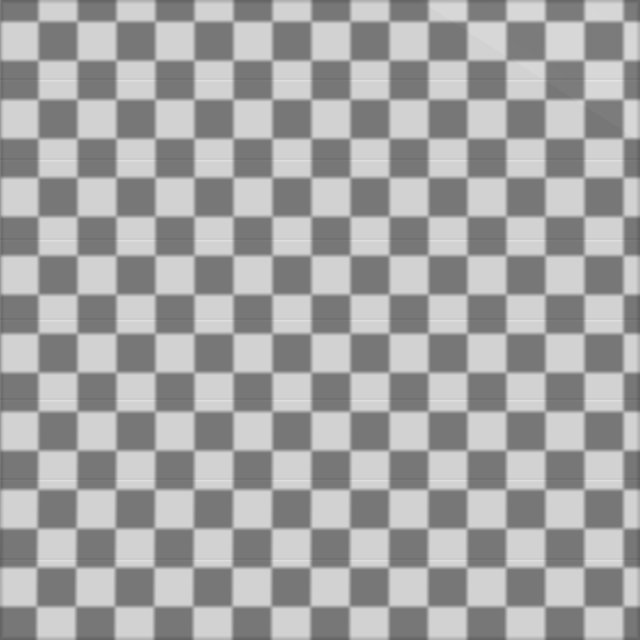
Write a WebGL 1 fragment shader that draws this pattern.

```glsl
precision highp float;
// Soft grey checkerboard behind glass, with fine scan seams and a corner sheen.

uniform vec2 u_resolution;

const float CELLS = 16.41;                    // cells across the canvas
const vec2 GRID_OFFSET = vec2(0.013, 0.146);  // in cells
const float EDGE_BLUR = 0.078;                // in cells
const float SEAMS = 8.0;                      // seam intervals up the canvas
const float DARK = 0.465;
const float LIGHT = 0.825;

// Square wave from -1 to 1, positive on [0, 1], with soft steps at integers.
float softSquare(float x, float blur) {
  float ramp = abs(mod(x - 0.5, 2.0) - 1.0) - 0.5;
  return 2.0 * smoothstep(-blur, blur, ramp) - 1.0;
}

// 1 in the dark cells, 0 in the light cells.
float checker(vec2 p, float blur) {
  return 0.5 + 0.5 * softSquare(p.x, blur) * softSquare(p.y, blur);
}

// Slight sideways bend near the lower left corner.
vec2 bend(vec2 uv, float amount) {
  float low = 1.0 - smoothstep(0.0, 0.35, uv.y);
  return uv + vec2(amount * low * (1.0 - uv.x), 0.0);
}

// Soft horizontal line at a signed height from its centre.
float line(float height, float halfWidth, float soften) {
  return 1.0 - smoothstep(halfWidth - soften, halfWidth + soften, abs(height));
}

// Brightening above a slanted edge, fading away from it.
float sheen(vec2 uv, vec2 start, float slope, float soften) {
  float above = uv.y - start.y - slope * (uv.x - start.x);
  return smoothstep(-soften, soften, above) * mix(1.0, 0.7, clamp(above * 4.0, 0.0, 1.0));
}

// Darkening in a narrow strip along the border.
float borderShade(vec2 uv, float width) {
  vec2 inset = min(uv, 1.0 - uv);
  return 1.0 - smoothstep(0.0, width, min(inset.x, inset.y));
}

void main() {
  vec2 uv = gl_FragCoord.xy / u_resolution;
  float pixel = 1.0 / min(u_resolution.x, u_resolution.y);

  // Checkerboard
  vec2 p = bend(uv, 0.003) * CELLS + GRID_OFFSET;
  float dark = checker(p, max(EDGE_BLUR, 0.5 * pixel * CELLS));
  float tone = mix(LIGHT, DARK, dark);

  // Seams: a bright line with a thin shadow above, weaker on dark cells
  float height = (fract(uv.y * SEAMS + 0.5) - 0.5) / SEAMS;
  float inside = step(0.06, uv.y) * step(uv.y, 0.94);
  float soften = max(0.0007, 0.5 * pixel);
  float glint = line(height + 0.001, 0.0013, soften);
  float shadow = line(height - 0.0016, 0.0011, soften);
  tone += inside * mix(0.045, 0.012, dark) * glint;
  tone -= inside * 0.03 * shadow;

  // Glass sheen and border
  tone += 0.02 * sheen(uv, vec2(0.67, 0.99), -0.64, max(0.002, pixel));
  tone *= 1.0 - 0.16 * borderShade(uv, 0.008);

  gl_FragColor = vec4(vec3(tone), 1.0);
}
```
